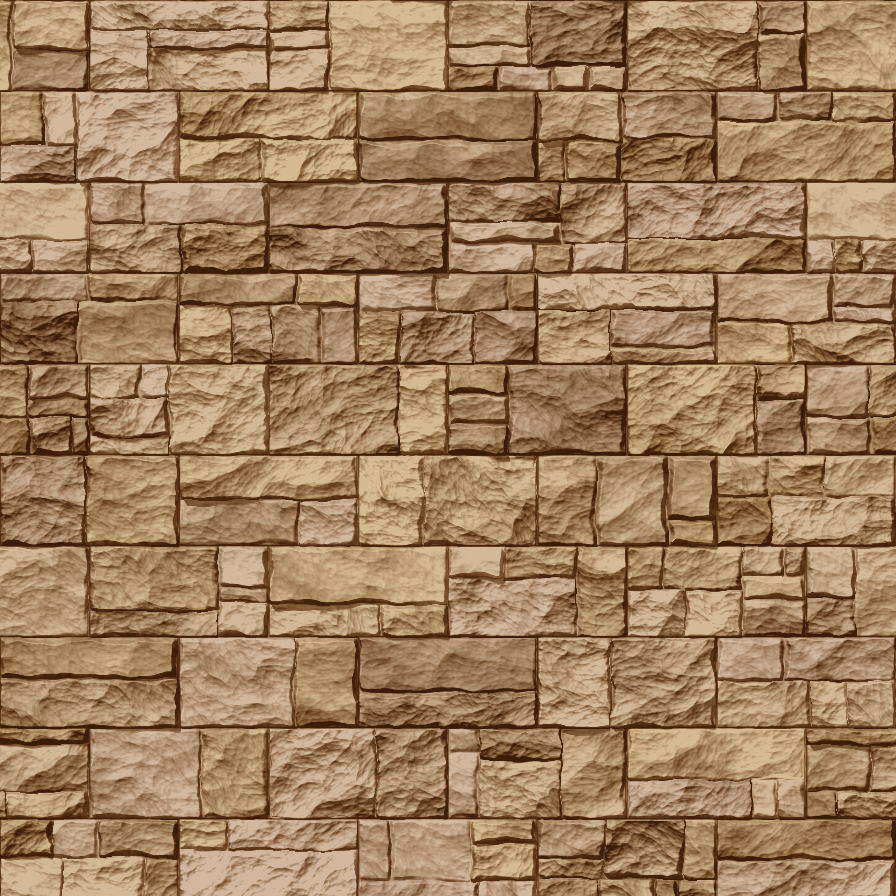
Reproduce this texture procedurally as a Shadertoy shader.

```glsl
// Stacked sandstone wall: half-bonded panels, each cut into rough-hewn blocks.
#define COLUMNS 5.0
#define ROWS 9.85
#define JOINT 0.0019
#define BEVEL 0.0036
#define RELIEF 0.0120
#define ROUGHNESS 0.23
#define CONTRAST 1.05
#define BRIGHTNESS 0.745
#define DARK vec3(0.23, 0.11, 0.03)
#define LIGHT vec3(0.83, 0.73, 0.61)

const vec3 SUN = vec3(-0.28, 0.61, 0.74);

struct Stone { float edge; float joint; float seed; float panelSeed; vec2 local; };

float hash(vec2 p) {
    vec3 a = fract(p.xyx * 0.1031);
    a += dot(a, a.yzx + 33.33);
    return fract((a.x + a.y) * a.z);
}

float seeded(float seed, float channel) {
    return hash(vec2(seed * 917.0 + 3.0, channel * 17.0 + 5.0));
}

// Squared distance to the nearest feature point: scooped cells with sharp ridges.
float cellular(vec2 p) {
    vec2 cell = floor(p);
    float nearest = 2.0;
    for (int y = -1; y <= 1; y++)
    for (int x = -1; x <= 1; x++) {
        vec2 c = cell + vec2(x, y);
        vec2 d = c + vec2(hash(c), hash(c + 57.3)) - p;
        nearest = min(nearest, dot(d, d));
    }
    return nearest;
}

// Layered, folded sines, roughly -1 to 1.
float stains(vec2 p) {
    float sum = 0.0, amp = 0.5;
    for (int i = 0; i < 4; i++) {
        p += 0.7 * sin(p.yx * 1.3 + float(i) * 2.1);
        sum += amp * sin(p.x) * cos(p.y * 1.2);
        p = mat2(1.5, 1.1, -1.1, 1.5) * p;
        amp *= 0.65;
    }
    return sum;
}

// Finds the panel, then cuts it repeatedly until one block remains.
Stone findStone(vec2 p) {
    vec2 size = 1.0 / vec2(COLUMNS, ROWS);
    vec2 grid = vec2(p.x, p.y - 1.0) / size;
    float row = floor(grid.y);
    grid.x += 0.5 * mod(row, 2.0);
    vec2 q = fract(grid) * size;
    vec2 border = min(q, size - q);
    float panelSeed = hash(vec2(mod(floor(grid.x), COLUMNS) + 11.0, row + 41.0));
    float seed = panelSeed;

    vec2 bent = q + 0.0012 * sin(p.yx * vec2(83.0, 61.0) + seed * 40.0)
                  + 0.0005 * sin(p.yx * vec2(290.0, 230.0));
    vec2 lo = vec2(0.0), hi = size;
    for (int i = 0; i < 3; i++) {
        vec2 span = hi - lo;
        bool upright = span.x > span.y * mix(0.9, 3.3, seeded(seed, 1.0));
        vec2 axis = upright ? vec2(1, 0) : vec2(0, 1);
        if (dot(span, axis) < 0.052 || (i > 0 && seeded(seed, 2.0) < 0.48)) break;
        vec2 cut = mix(lo, hi, 0.26 + 0.48 * seeded(seed, 3.0));
        bool beyond = dot(bent - cut, axis) > 0.0;
        if (beyond) lo = mix(lo, cut, axis);
        else hi = mix(hi, cut, axis);
        seed = seeded(seed, beyond ? 4.0 : 5.0);
    }
    vec2 local = bent - 0.5 * (lo + hi);
    float corner = 0.005;
    vec2 b = abs(local) - 0.5 * (hi - lo) + corner;
    float edge = corner - length(max(b, 0.0)) - min(max(b.x, b.y), 0.0);
    return Stone(edge, min(border.x, border.y), seed, panelSeed, local);
}

// Backing plate plus a raised, tilted block whose rim is worn unevenly.
float blockHeight(Stone s) {
    vec2 tilt = vec2(seeded(s.seed, 7.0), seeded(s.seed, 8.0)) - 0.5;
    float top = 0.0008 + RELIEF * pow(seeded(s.seed, 9.0), 1.5) + 0.15 * dot(tilt, s.local);
    vec2 wave = sin(s.local * vec2(95.0, 120.0) + s.seed * 50.0);
    float bevel = BEVEL * (1.25 + 0.5 * wave.x + 0.35 * wave.y);
    return 0.002 * smoothstep(0.0, JOINT, s.joint) + top * smoothstep(0.0, bevel, s.edge);
}

// Chiselled surface: cellular layers, turned per block.
float wallHeight(vec2 p) {
    Stone s = findStone(p);
    float angle = 1.4 * (seeded(s.seed, 10.0) - 0.5);
    vec2 q = mat2(cos(angle), sin(angle), -sin(angle), cos(angle)) * p;
    q = q * vec2(0.8, 1.1) + s.seed * 7.0;
    q += 0.004 * sin(q.yx * 75.0) + 0.001 * sin(q.yx * 210.0 + 1.0);
    float rock = 0.0, freq = 17.0, gain = 1.0;
    for (int i = 0; i < 4; i++) {
        rock += gain * cellular(q * freq) / freq;
        freq *= 2.25;
        gain *= 0.95;
    }
    rock *= ROUGHNESS * mix(0.45, 1.3, seeded(s.seed, 11.0));
    s.edge += 0.5 * (rock - 0.004);
    return blockHeight(s) + rock * smoothstep(-0.002, BEVEL, s.edge);
}

void mainImage(out vec4 fragColor, in vec2 fragCoord) {
    vec2 p = fragCoord / iResolution.xy;
    Stone s = findStone(p);

    // Slanted sunlight on the relief.
    vec2 e = vec2(0.0014, 0.0);
    float h = wallHeight(p);
    vec2 slope = vec2(wallHeight(p + e.xy) - h, wallHeight(p + e.yx) - h) / e.x;
    float lit = dot(normalize(vec3(-slope, 1.0)), SUN);

    // Soft shadows cast by taller blocks.
    float base = blockHeight(s), shadow = 0.0;
    for (int i = 1; i <= 6; i++) {
        float t = 0.0019 * float(i);
        float rise = blockHeight(findStone(p + normalize(SUN.xy) * t)) - base - 0.9 * t;
        shadow = max(shadow, smoothstep(0.0, 0.004, rise));
    }

    // Tone: block variation, weathering, grain, then broken joints.
    float weather = stains(p * vec2(20.0, 32.0) + s.seed * 30.0);
    float tone = BRIGHTNESS + CONTRAST * max(lit - SUN.z, -0.6);
    tone += 0.26 * (seeded(s.seed, 12.0) - 0.5) + 0.18 * (s.panelSeed - 0.5);
    tone += 0.20 * weather;
    tone += 0.15 * (0.3 - cellular(p * 180.0));
    tone *= 1.0 - 0.6 * shadow;
    tone *= mix(0.92, 1.0, smoothstep(-0.001, BEVEL, s.edge));
    float gap = 0.55 + 0.3 * stains(p * 60.0);
    tone *= 1.0 - gap * (1.0 - smoothstep(0.0002, JOINT, s.joint));
    tone = clamp(tone, 0.0, 1.0);

    // Brown to sand ramp with a faint warm or greyish cast.
    vec3 color = mix(DARK, LIGHT, pow(vec3(tone), vec3(0.85, 1.0, 1.2)));
    color *= mix(vec3(0.99, 0.985, 1.02), vec3(1.01, 1.0, 0.94), seeded(s.seed, 13.0));
    fragColor = vec4(color, 1.0);
}
```
